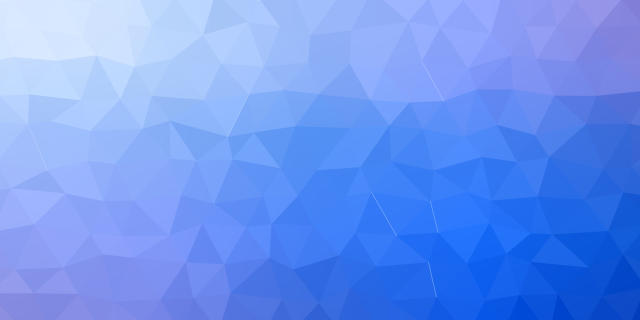
A Shadertoy shader for this background:

```glsl
float hash(vec2 id) {
    return fract(sin(dot(id, vec2(127.1, 311.7))) * 43758.5);
}

float ramp(float from, float to, float x) {
    return clamp((x - from) / (to - from), 0.0, 1.0);
}

// Five evenly spaced colour stops, t runs from 0 to 4
vec3 strip(vec3 a, vec3 b, vec3 c, vec3 d, vec3 e, float t) {
    vec3 color = mix(a, b, ramp(0.0, 1.0, t));
    color = mix(color, c, ramp(1.0, 2.0, t));
    color = mix(color, d, ramp(2.0, 3.0, t));
    return mix(color, e, ramp(3.0, 4.0, t));
}

// Smooth colour field: five horizontal strips blended by height
vec3 gradientColor(vec2 p) {
    float t = p.x * 2.0;
    vec3 sky = strip(vec3(0.85, 0.91, 1.0), vec3(0.73, 0.84, 0.99), vec3(0.61, 0.73, 0.98),
                     vec3(0.58, 0.66, 1.0), vec3(0.54, 0.52, 0.86), t);
    vec3 high = strip(vec3(0.76, 0.86, 1.0), vec3(0.69, 0.81, 0.99), vec3(0.55, 0.69, 0.98),
                      vec3(0.49, 0.59, 0.98), vec3(0.43, 0.48, 0.86), t);
    vec3 middle = strip(vec3(0.66, 0.77, 0.99), vec3(0.56, 0.71, 0.98), vec3(0.34, 0.58, 0.96),
                        vec3(0.30, 0.53, 0.97), vec3(0.25, 0.42, 0.84), t);
    vec3 low = strip(vec3(0.59, 0.66, 0.98), vec3(0.50, 0.60, 0.98), vec3(0.24, 0.49, 0.97),
                     vec3(0.12, 0.44, 0.99), vec3(0.06, 0.35, 0.84), t);
    vec3 ground = strip(vec3(0.55, 0.56, 0.88), vec3(0.47, 0.53, 0.91), vec3(0.20, 0.39, 0.84),
                        vec3(0.03, 0.34, 0.91), vec3(0.02, 0.25, 0.74), t);
    vec3 color = mix(ground, low, ramp(0.02, 0.27, p.y));
    color = mix(color, middle, ramp(0.27, 0.58, p.y));
    color = mix(color, high, ramp(0.58, 0.75, p.y));
    color = mix(color, sky, ramp(0.75, 0.90, p.y));

    // Pale glow in the upper left corner
    float glow = smoothstep(0.55, 0.30, p.x) * smoothstep(0.76, 0.84, p.y);
    return mix(color, vec3(0.85, 0.91, 1.0), 0.7 * glow);
}

// Staggered lattice point with random displacement
vec2 latticePoint(vec2 id, vec2 cellSize, vec2 origin, vec2 jitter) {
    vec2 offset = vec2(hash(id), hash(id + 17.3)) - 0.5;
    offset.x = offset.x * jitter.x + 0.5 * mod(id.y, 2.0);
    offset.y *= jitter.y;
    return origin + (id + offset) * cellSize;
}

float lineSide(vec2 p, vec2 a, vec2 b) {
    vec2 edge = b - a;
    return dot(p - a, vec2(-edge.y, edge.x)) / max(length(edge), 0.0001);
}

float segmentDistance(vec2 p, vec2 a, vec2 b) {
    vec2 edge = b - a;
    float t = clamp(dot(p - a, edge) / max(dot(edge, edge), 0.0001), 0.0, 1.0);
    return length(p - a - edge * t);
}

// Tinted triangle, premultiplied by its edge coverage
vec4 facet(vec2 p, vec2 a, vec2 b, vec2 c, float seed, float pixel) {
    float turn = sign(lineSide(c, a, b));
    float inside = turn * min(turn * lineSide(p, a, b) * turn,
                   min(turn * lineSide(p, b, c) * turn, turn * lineSide(p, c, a) * turn));
    float coverage = clamp(0.5 + inside / pixel, 0.0, 1.0);
    vec2 center = (a + b + c) / 3.0;
    vec3 color = gradientColor(mix(center, p, 0.2));
    float contrast = mix(0.075, 0.015, smoothstep(0.65, 0.9, color.r));
    color += (seed - 0.5) * contrast * vec3(1.0, 0.8, 0.5);
    return vec4(color, 1.0) * coverage;
}

void mainImage(out vec4 fragColor, in vec2 fragCoord) {
    vec2 p = fragCoord / iResolution.y;
    float pixel = 1.0 / iResolution.y;
    vec2 cellSize = vec2(0.125, 0.104);
    vec2 origin = vec2(0.0, 0.077);
    vec2 jitter = vec2(0.55, 0.5);
    vec2 base = floor((p - origin) / cellSize);

    vec4 sum = vec4(gradientColor(p), 1.0) * 0.0001;
    float seam = 0.0;

    // Two triangles per nearby cell, split along the shorter diagonal
    for (int j = -1; j <= 1; j++) {
        for (int i = -2; i <= 1; i++) {
            vec2 id = base + vec2(i, j);
            vec2 a = latticePoint(id, cellSize, origin, jitter);
            vec2 b = latticePoint(id + vec2(1, 0), cellSize, origin, jitter);
            vec2 c = latticePoint(id + vec2(0, 1), cellSize, origin, jitter);
            vec2 d = latticePoint(id + vec2(1, 1), cellSize, origin, jitter);
            bool odd = mod(id.y, 2.0) > 0.5;
            vec2 start = odd ? a : b;
            vec2 end = odd ? d : c;
            sum += facet(p, a, b, end, hash(id + 5.7), pixel);
            sum += facet(p, start, d, c, hash(id + 9.1), pixel);

            // Rare pale hairline along the diagonal
            float line = smoothstep(pixel, 0.0, segmentDistance(p, start, end));
            seam = max(seam, line * step(0.94, hash(id + 3.9)));
        }
    }

    vec3 color = mix(sum.rgb / sum.a, vec3(0.80, 0.87, 1.0), 0.3 * seam);
    fragColor = vec4(clamp(color, 0.0, 1.0), 1.0);
}
```
